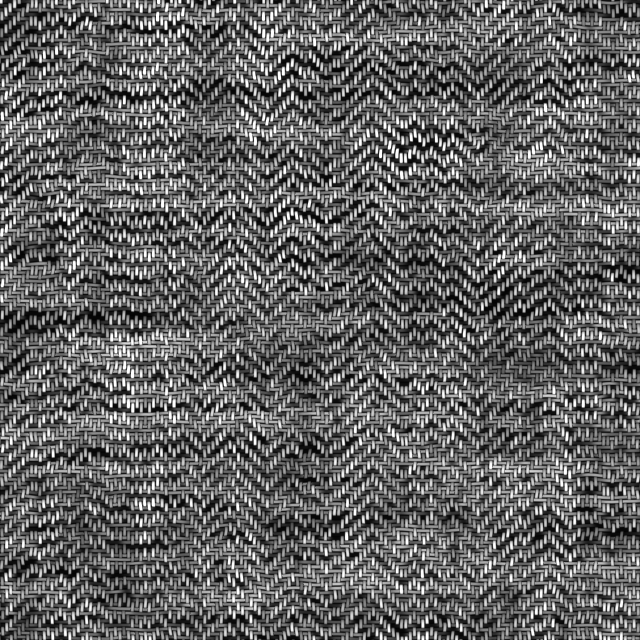
This texture is drawn by a three.js fragment shader. Its source:

```glsl
// Grey broken-twill cloth: pale warp floats over black, streaky weft threads.
varying vec2 vUv;

const vec2 THREADS = vec2(152.0, 154.0);  // warp across, weft down
const float STRIPE = 8.0;                 // warp threads per twill direction
const float REPEAT = 4.0;                 // two over, two under
const vec3 SHADOW = vec3(0.015);
const vec3 WEFT_DARK = vec3(0.03);
const vec3 WEFT_LIGHT = vec3(0.60);
const vec3 WARP_DARK = vec3(0.46);
const vec3 WARP_LIGHT = vec3(1.18);

float hash(vec2 p) {
  return fract(sin(dot(p, vec2(127.1, 311.7))) * 43758.5453);
}

float noise(vec2 p) {
  vec2 cell = floor(p);
  vec2 f = fract(p);
  f = f * f * (3.0 - 2.0 * f);
  float low = mix(hash(cell), hash(cell + vec2(1.0, 0.0)), f.x);
  float high = mix(hash(cell + vec2(0.0, 1.0)), hash(cell + 1.0), f.x);
  return mix(low, high, f.y);
}

// 1 inside the half width, fading to 0 over the soft edge
float band(float d, float halfWidth, float soft) {
  return 1.0 - smoothstep(halfWidth - soft, halfWidth + soft, abs(d));
}

// Short diagonals: direction turns at each stripe, some threads skip by two
float twillShift(float column) {
  float stripe = floor(column / STRIPE);
  float direction = 2.0 * mod(stripe, 2.0) - 1.0;
  float start = floor(REPEAT * hash(vec2(stripe, 5.0)));
  float skip = 2.0 * step(0.72, hash(vec2(column, 9.0)));
  return start + skip + direction * mod(column, STRIPE);
}

// Horizontal thread with slubs along its length
vec3 weftColor(vec2 p, float row) {
  float streak = noise(vec2(p.x * 0.04, row * 0.45 + 7.0));
  float slub = noise(vec2(p.x * 0.4, row * 3.0 + 31.0));
  float tone = smoothstep(0.15, 0.85, 0.5 * streak + 0.5 * slub);
  float body = band(fract(p.y) - 0.5, 0.34, 0.16);
  return mix(SHADOW, mix(WEFT_DARK, WEFT_LIGHT, tone), body);
}

// Vertical float, shaded round across and brightest near its lower end
vec3 warpColor(float across, float along, float column, float dash) {
  float yarn = noise(vec2(column * 3.0, dash * 0.3 + 13.0));
  float tone = 0.5 * yarn + 0.5 * hash(vec2(column, dash));
  float bow = along + 0.3;
  float roundness = 1.0 - 1.4 * across * across - 0.2 * bow * bow;
  return mix(WARP_DARK, WARP_LIGHT, tone) * roundness;
}

vec3 weave(vec2 p, float weftDye, float warpDye) {
  float column = floor(p.x);
  float row = floor(p.y);
  float across = fract(p.x) - 0.5;
  float lift = p.y + twillShift(column) + 1.0;
  float along = mod(lift, REPEAT) - 0.5 * REPEAT;
  float dash = floor(lift / REPEAT);

  // Floats dip under at their ends and shade the weft beside them
  float inFloat = band(along, 1.08, 0.22);
  float cover = band(across, 0.36, 0.12) * inFloat;
  vec3 weft = weftColor(p, row) * weftDye * (1.0 - 0.6 * inFloat);
  vec3 warp = warpColor(across, along, column, dash) * warpDye;
  return mix(weft, warp, cover);
}

void main() {
  // Broad uneven dye: flat bands along the weft, faint ones along the warp
  float bands = noise(vUv * vec2(5.0, 34.0) + 3.0);
  float clouds = noise(vUv * vec2(4.0, 11.0) + 17.0);
  float weftDye = mix(0.45, 1.55, 0.6 * bands + 0.4 * clouds);
  float warpDye = mix(0.78, 1.22, noise(vUv * vec2(26.0, 5.0) + 41.0));
  warpDye *= mix(0.82, 1.18, bands);

  // Threads wander slightly from the straight grid
  vec2 p = vUv * THREADS;
  p.x += 0.5 * noise(p * vec2(0.15, 0.3)) - 0.25;
  p.y += 0.6 * noise(p * vec2(0.2, 0.15) + 23.0) - 0.3;

  // Four samples soften the thread edges
  vec3 color = vec3(0.0);
  for (int i = 0; i < 4; i++) {
    float k = float(i);
    vec2 offset = vec2(mod(k, 2.0), floor(k * 0.5)) - 0.5;
    color += 0.25 * weave(p + offset * 0.15, weftDye, warpDye);
  }
  gl_FragColor = vec4(min(color, 1.0), 1.0);
}
```
